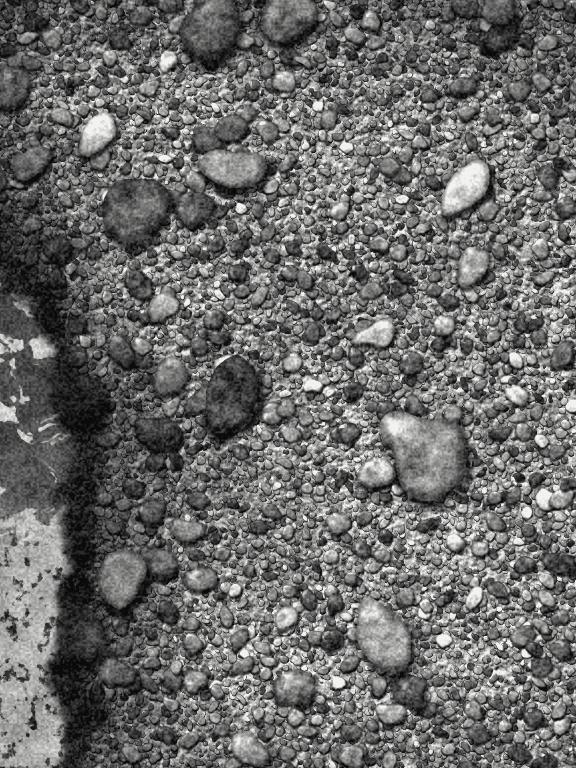
Write a Shadertoy shader that draws this texture.

```glsl
// Wet grey conglomerate: pebbles and boulders set in grit, beside a dark crevice with water and foam.

const vec2  LIGHT = vec2(-0.40, 0.92);       // direction towards the light
const float GRIT_TONE = 0.57;                // mean tone of the sandy matrix
const float GRIT_CONTRAST = 1.0;
const float DARK_STONE = 0.24;
const float PALE_STONE = 0.70;
const float WHITE_STONE = 0.86;
const float GLINT = 0.50;                    // strength of wet highlights
const float SHADOW = 0.30;                   // tone factor below a stone
const float GRAIN = 0.22;                    // finest surface speckle
const vec3  SHADE_TINT = vec3(1.0, 1.0, 1.0);
const vec3  LIGHT_TINT = vec3(1.0, 1.0, 0.988);

vec4 hash4(vec2 p) {
    vec4 q = fract(p.xyxy * vec4(0.1031, 0.1030, 0.0973, 0.1099));
    q += dot(q, q.wzxy + 33.33);
    return fract((q.xxyz + q.yzzw) * q.zywx);
}

float noise(vec2 p) {
    vec2 i = floor(p), f = fract(p);
    f = f * f * (3.0 - 2.0 * f);
    float low = mix(hash4(i).x, hash4(i + vec2(1, 0)).x, f.x);
    float high = mix(hash4(i + vec2(0, 1)).x, hash4(i + vec2(1, 1)).x, f.x);
    return mix(low, high, f.y);
}

float fbm(vec2 p) {
    float sum = 0.0, amp = 0.5;
    for (int i = 0; i < 4; i++) {
        sum += amp * noise(p);
        p = mat2(1.6, 1.2, -1.2, 1.6) * p + 17.0;
        amp *= 0.5;
    }
    return sum / 0.9375;
}

// Distance measure of a stone, 1 on its outline; boxy makes it angular.
float stoneRadius(vec2 q, float boxy) {
    vec2 a = abs(q);
    float facet = max(max(a.x, a.y), 0.72 * (a.x + a.y));
    return mix(length(q), facet, boxy);
}

// Draws one layer of scattered stones over the tone below it.
void addStones(inout float tone, vec2 p, float cells, float density, float seed, float mottle) {
    vec2 g = p * cells;
    vec2 bend = vec2(noise(g * 2.3 + seed), noise(g * 2.3 + seed + 40.0)) - 0.5;
    vec2 bump = vec2(noise(g * 6.0 + seed), noise(g * 6.0 + seed + 9.0)) - 0.5;
    float aa = cells / iResolution.x * 0.8;
    for (int k = 0; k < 9; k++) {
        vec2 id = floor(g) + vec2(k % 3, k / 3) - 1.0;
        vec4 place = hash4(id + seed);
        vec4 look = hash4(id + seed + 71.3);
        if (place.w > density) continue;

        float angle = (place.z - 0.5) * 2.6;
        mat2 turn = mat2(cos(angle), -sin(angle), sin(angle), cos(angle));
        vec2 size = mix(0.30, 0.53, look.x) * vec2(1.0, mix(0.52, 0.95, look.y));
        vec2 d = g - id - 0.5 - 0.7 * (place.xy - 0.5) + 0.22 * bend;
        vec2 q = turn * d / size;
        float r = stoneRadius(q, 0.75 * look.z);

        // contact shadow
        float rs = stoneRadius(turn * (d + 0.08 * LIGHT) / size, 0.75 * look.z);
        tone *= mix(SHADOW, 1.0, smoothstep(0.90, 1.25, rs));

        // domed body with mottled surface
        vec2 n = (q * turn) / max(length(q), 0.01) * r * r * 0.8 + 0.6 * bump;
        float base = mix(DARK_STONE, PALE_STONE, look.w);
        if (look.w > 0.94) base = WHITE_STONE;
        float body = base * (0.98 + 0.38 * dot(n, LIGHT)) + mottle;
        body *= 1.0 - 0.42 * smoothstep(0.72, 1.0, r);
        vec2 h = n - 0.48 * LIGHT;
        body += GLINT * look.y * exp(-9.0 * dot(h, h)) * smoothstep(0.0, 0.25, bump.x + 0.08);
        float s = (r - 1.0) * size.y;
        tone = mix(tone, body, 1.0 - smoothstep(-aa, aa, s));
    }
}

// Dark rippled water above, speckled foam below.
float waterTone(vec2 p) {
    float ripple = fbm(p * vec2(22.0, 38.0) + 2.0 * fbm(p * 14.0));
    float water = 0.20 + 0.22 * ripple + 0.45 * smoothstep(0.55, 0.62, ripple);
    float bubbles = smoothstep(0.24, 0.42, fbm(p * 85.0));
    float foam = mix(0.22, 0.68, bubbles) + 0.3 * (fbm(p * 30.0) - 0.5);
    return mix(foam, water, smoothstep(0.34, 0.56, p.y + 0.2 * (fbm(p * 9.0) - 0.5)));
}

void mainImage(out vec4 fragColor, in vec2 fragCoord) {
    vec2 p = fragCoord / iResolution.x;

    // gritty matrix with fine relief
    float rough = fbm(p * 110.0);
    float relief = rough - fbm(p * 110.0 + 0.45 * LIGHT);
    float mottle = 0.45 * (fbm(p * 75.0 + 50.0) - 0.5) + 0.25 * relief;
    float tone = GRIT_TONE + GRIT_CONTRAST * (0.6 * (rough - 0.5) + 0.8 * relief);

    // stones from gravel to boulders
    addStones(tone, p, 78.0, 0.72, 11.0, mottle * 0.6);
    addStones(tone, p, 44.0, 0.62, 137.0, mottle * 0.8);
    addStones(tone, p, 25.0, 0.42, 251.0, mottle);
    addStones(tone, p, 13.0, 0.17, 389.0, mottle);
    addStones(tone, p, 6.5, 0.13, 523.0, mottle + 0.25 * (fbm(p * 28.0) - 0.5));

    // broad patches, damp ground by the crevice and along the top
    float edge = 0.17 - 0.21 * smoothstep(0.55, 1.2, p.y) + 0.09 * (fbm(p * 11.0) - 0.5);
    float inland = p.x - edge;
    tone *= 0.84 + 0.44 * fbm(p * 5.0);
    tone *= mix(0.62, 1.0, smoothstep(0.0, 0.19, inland));
    tone *= 1.0 - 0.24 * smoothstep(1.10, 1.33, p.y);

    // crevice and water
    tone *= mix(0.38, 1.0, smoothstep(-0.03, 0.025, inland));
    tone = mix(waterTone(p), tone, smoothstep(-0.075, -0.045, inland));

    tone += GRAIN * (noise(p * 290.0) - 0.5);
    tone = clamp(tone, 0.04, 0.95);
    fragColor = vec4(tone * mix(SHADE_TINT, LIGHT_TINT, tone), 1.0);
}
```
